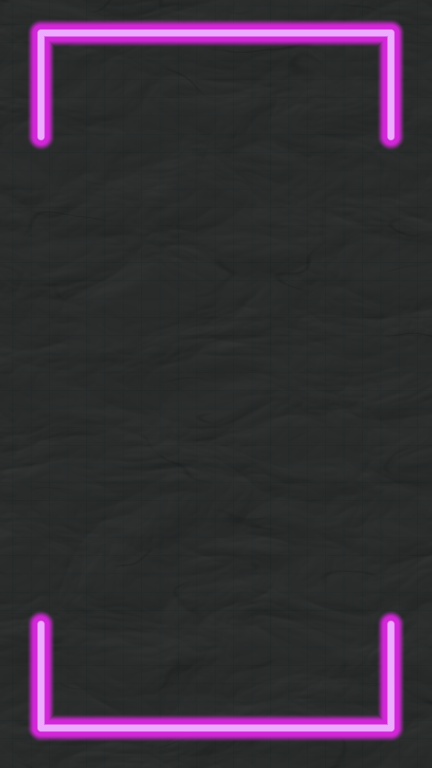
A Shadertoy shader for this background:

```glsl
// Two neon corner brackets glowing on dark, crumpled grid paper.
// The brackets are mirrored segment distances; the paper is ridged gradient
// noise lit from above, with a faint ruled grid. Lengths are canvas widths.

const vec3 PAPER = vec3(0.162, 0.171, 0.170);
const vec3 GRID_INK = vec3(0.132, 0.160, 0.156);
const vec3 NEON = vec3(0.83, 0.15, 0.85);
const vec3 NEON_CORE = vec3(0.93, 0.67, 1.0);

const vec2 FRAME_CENTER = vec2(0.0, 0.0081);
const vec2 FRAME_HALF = vec2(0.405, 0.8044);
const float LEG_LENGTH = 0.240;
const float CORE_RADIUS = 0.0081;
const float GLOW_INNER = 0.0155;
const float GLOW_OUTER = 0.0335;

const vec2 GRID_STEP = vec2(0.0426, 0.0424);
const vec2 GRID_ORIGIN = vec2(-0.1296, 0.0694);
const float GRID_WIDTH = 0.0022;
const float GRID_STRENGTH = 0.6;

const vec2 FOLD_SCALE = vec2(3.2, 5.6);
const vec2 LIGHT_STEP = vec2(-0.0025, 0.006);
const float RELIEF = 0.19;
const float CREASE_SHADE = 0.020;

vec2 hashGradient(vec2 cell) {
    vec3 q = fract(cell.xyx * vec3(0.1031, 0.1030, 0.0973));
    q += dot(q, q.yzx + 33.33);
    float angle = 6.28318 * fract((q.x + q.y) * q.z);
    return vec2(cos(angle), sin(angle));
}

float gradientNoise(vec2 p) {
    vec2 i = floor(p), f = fract(p);
    vec2 u = f * f * f * (f * (f * 6.0 - 15.0) + 10.0);
    vec2 e = vec2(0.0, 1.0);
    float a = dot(hashGradient(i), f);
    float b = dot(hashGradient(i + e.yx), f - e.yx);
    float c = dot(hashGradient(i + e.xy), f - e.xy);
    float d = dot(hashGradient(i + e.yy), f - e.yy);
    return mix(mix(a, b, u.x), mix(c, d, u.x), u.y);
}

// Folded height: absolute noise makes flat facets that meet in sharp ridges.
float paperHeight(vec2 p) {
    vec2 q = p * FOLD_SCALE + 17.0;
    q += 0.3 * vec2(gradientNoise(q * 1.3), gradientNoise(q * 1.3 + 40.0));
    float height = 0.0, amplitude = 0.5;
    for (int i = 0; i < 4; i++) {
        height += amplitude * abs(gradientNoise(q));
        q = mat2(0.96, 0.28, -0.28, 0.96) * q * 1.9 + 11.3;
        amplitude *= 0.46;
    }
    return height;
}

// Thin shadow lines that come and go along the folds.
float creases(vec2 p) {
    vec2 q = p * vec2(4.0, 9.0) + 63.0;
    q.y += 0.5 * gradientNoise(q * 1.7);
    float line = 1.0 - smoothstep(0.0, 0.045, abs(gradientNoise(q)));
    return line * smoothstep(0.05, 0.35, gradientNoise(p * 6.0 + 5.0));
}

float gridLines(vec2 p) {
    vec2 cell = (p - GRID_ORIGIN) / GRID_STEP;
    vec2 dist = abs(fract(cell + 0.5) - 0.5) * GRID_STEP;
    vec2 ink = 1.0 - smoothstep(vec2(0.0), vec2(GRID_WIDTH), dist);
    return max(ink.x, ink.y);
}

vec3 paperColor(vec2 p) {
    float slope = paperHeight(p) - paperHeight(p + LIGHT_STEP);
    float shade = clamp(slope * RELIEF * 2.0, -0.03, 0.026);
    vec3 color = mix(PAPER, GRID_INK, GRID_STRENGTH * gridLines(p));
    return color + shade - CREASE_SHADE * creases(p);
}

// Mirroring leaves one corner: a bar across and a leg towards the middle.
float bracketDistance(vec2 p) {
    vec2 q = abs(p - FRAME_CENTER) - FRAME_HALF;
    float bar = length(vec2(max(q.x, 0.0), q.y));
    float leg = length(vec2(q.x, q.y - clamp(q.y, -LEG_LENGTH, 0.0)));
    return min(bar, leg);
}

void mainImage(out vec4 fragColor, in vec2 fragCoord) {
    vec2 p = (fragCoord - 0.5 * iResolution.xy) / iResolution.x;
    float pixel = 1.0 / iResolution.x;

    vec3 color = paperColor(p);

    // Neon halo, then the pale tube on top.
    float d = bracketDistance(p);
    float glow = 1.0 - smoothstep(GLOW_INNER, GLOW_OUTER, d);
    float core = 1.0 - smoothstep(CORE_RADIUS - pixel, CORE_RADIUS + pixel, d);
    color = mix(color, NEON, glow);
    color = mix(color, NEON_CORE, core);

    fragColor = vec4(color, 1.0);
}
```
